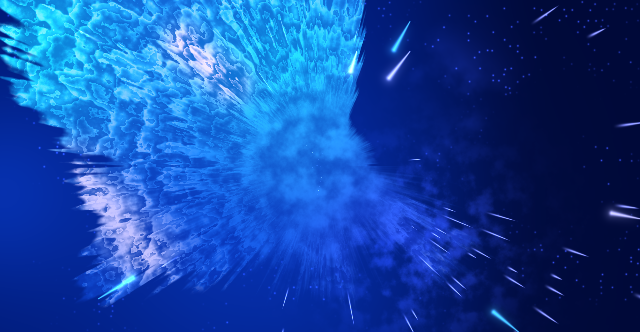
A WebGL 2 fragment shader for this background:

```glsl
#version 300 es
precision highp float;
uniform vec2 u_resolution;
out vec4 outColor;

const vec2 CENTER = vec2(0.975, 0.50);
const vec3 NIGHT = vec3(0.0, 0.035, 0.22);
const vec3 NAVY = vec3(0.0, 0.10, 0.46);
const vec3 ROYAL = vec3(0.03, 0.22, 0.76);
const vec3 AZURE = vec3(0.12, 0.46, 0.95);
const vec3 SKY = vec3(0.20, 0.65, 0.98);
const vec3 CYAN = vec3(0.10, 0.88, 1.0);
const vec3 VIOLET = vec3(0.28, 0.36, 0.96);
const vec3 BLUSH = vec3(0.86, 0.82, 1.0);
const float SPARK_SPOKES = 120.0;
const float SPARK_RINGS = 8.0;
const float DUST_SCALE = 55.0;

float hash(vec2 p) {
  return fract(sin(dot(p, vec2(127.1, 311.7))) * 43758.5453);
}

float noise(vec2 p) {
  vec2 i = floor(p), f = fract(p);
  f = f * f * (3.0 - 2.0 * f);
  return mix(mix(hash(i), hash(i + vec2(1, 0)), f.x),
             mix(hash(i + vec2(0, 1)), hash(i + vec2(1, 1)), f.x), f.y);
}

float fbm(vec2 p) {
  float sum = 0.0, amp = 0.5;
  for (int i = 0; i < 5; i++) {
    sum += amp * noise(p);
    p = mat2(1.6, 1.2, -1.2, 1.6) * p + 3.7;
    amp *= 0.5;
  }
  return sum;
}

float bell(float x, float width) { return exp(-x * x / (width * width)); }
float glow(vec2 p, vec2 c, float radius) { return bell(length(p - c), radius); }

// x: distance to the segment, y: position along it
vec2 segment(vec2 p, vec2 a, vec2 b) {
  vec2 d = b - a;
  float t = clamp(dot(p - a, d) / dot(d, d), 0.0, 1.0);
  return vec2(length(p - a - d * t), t);
}

// Needle that tapers to its far end
float shard(vec2 p, vec2 a, vec2 b) {
  vec2 s = segment(p, a, b);
  return bell(s.x, mix(0.007, 0.0015, s.y)) + 0.25 * bell(s.x, 0.02) * (1.0 - s.y);
}

// Reach of the burst by angle; zero points left, positive turns downward
float reach(float a) {
  return 0.13 + 0.98 * bell(a + 0.60, 0.75) + 0.47 * bell(a - 0.47, 0.34)
       + 0.46 * bell(a + 1.60, 0.32) + 0.18 * bell(a - 1.50, 0.8)
       + 0.30 * bell(a - 2.58, 0.32);
}

// Sawtooth shelves whose ragged tips face outward
float plume(float a, float r, float warp, float rings, float spokes) {
  float jag = 0.75 * noise(vec2(a * spokes, r * 4.0))
            + 0.35 * noise(vec2(a * spokes * 2.3, r * 7.0));
  float f = fract(r * rings + 3.0 * warp - jag);
  return f * f * (1.0 - smoothstep(0.88, 1.0, f));
}

// Thin radial streaks, one at most per polar cell
float sparks(float a, float r, float amount) {
  vec2 q = vec2(a * SPARK_SPOKES / 6.28319, r * SPARK_RINGS);
  vec2 id = floor(q), f = fract(q);
  float h = hash(id + 4.3);
  float size = mix(0.3, 0.95, hash(id + 9.1));
  float v = f.y / size;
  float u = f.x - 0.3 - 0.4 * hash(id + 2.7);
  float body = smoothstep(0.0, 0.5, v) * (1.0 - smoothstep(0.75, 1.0, v));
  return step(1.0 - amount, h) * body * bell(u, 0.09 * (1.15 - min(v, 1.0)) + 0.01);
}

void main() {
  vec2 p = gl_FragCoord.xy / u_resolution.y;
  p.x *= 1.925 * u_resolution.y / u_resolution.x;
  vec2 d = p - CENTER;
  float r = length(d), a = atan(-d.y, -d.x);
  float cloud = fbm(p * 6.0), grain = fbm(p * 24.0 + 8.0);

  // Dark backdrop with a blue haze around the burst
  vec3 col = mix(NAVY, NIGHT, smoothstep(1.0, 1.65, p.x));
  col = mix(col, ROYAL, 0.75 * glow(p, vec2(0.75, 0.35), 0.55));
  col = mix(col, ROYAL, 0.7 * glow(p, vec2(0.0, 0.42), 0.28));
  col += VIOLET * 0.5 * glow(p, vec2(1.30, 0.66), 0.16) * smoothstep(0.45, 0.8, cloud);
  col += VIOLET * 0.45 * glow(p, vec2(1.28, 0.27), 0.24) * smoothstep(0.35, 0.75, grain);

  // Ragged silhouette
  float streak = noise(vec2(a * 34.0, r * 3.0)) + 0.5 * noise(vec2(a * 85.0, r * 5.0));
  float edge = reach(a) - r + 0.30 * (cloud - 0.5) + 0.20 * (streak - 0.75) * smoothstep(0.05, 0.5, r);
  float soft = mix(0.03, 0.12, smoothstep(0.5, 1.3, a));
  float cover = smoothstep(-soft, soft, edge);

  // Layered relief: fine clumps inside, long shelves outside
  float relief = mix(plume(a, r, cloud, 5.0, 26.0), plume(a, r, grain, 10.0, 50.0), 0.45);
  relief = mix(grain * 0.85, relief + 0.35 * grain, smoothstep(0.12, 0.42, r));

  // Colour fields across the burst
  float lift = smoothstep(0.25, 0.85, p.y);
  vec3 body = mix(mix(ROYAL, AZURE, 0.55), mix(AZURE, SKY, 0.6), lift);
  body = mix(body, VIOLET, 0.6 * glow(p, vec2(1.2, 0.28), 0.3));
  body = mix(body, CYAN, 0.95 * glow(p, vec2(0.08, 0.88), 0.32));
  body = mix(body, CYAN, 0.75 * glow(p, vec2(0.84, 0.82), 0.28));
  body = mix(body, SKY, 0.5 * glow(p, vec2(0.9, 0.55), 0.2));
  float pale = bell(segment(p, vec2(0.22, 0.48), vec2(0.44, 0.23)).x, 0.085)
             + bell(segment(p, vec2(0.55, 0.87), vec2(0.69, 0.75)).x, 0.06);
  body = mix(body, BLUSH, min(pale, 1.0) * smoothstep(0.15, 0.65, relief + 0.3 * cloud));
  body = mix(body, BLUSH, 0.45 * smoothstep(0.5, 0.95, relief) * smoothstep(0.3, 0.6, r));
  vec3 lit = mix(body * vec3(0.45, 0.62, 0.86), body * 1.12, smoothstep(0.1, 0.75, relief));
  col = mix(col, lit, cover * mix(0.8, 1.0, lift));

  // Sparks, strongest toward the lower right
  float amount = 0.05 + 0.45 * bell(a - 2.62, 0.30) * smoothstep(0.25, 0.5, r);
  col += mix(VIOLET, BLUSH, 0.6) * sparks(a, r, amount) * (1.0 - 0.5 * cover);

  // Fine dust
  vec2 cell = floor(p * DUST_SCALE);
  vec2 spot = 0.3 + 0.4 * vec2(hash(cell), hash(cell + 5.0));
  float mote = glow(fract(p * DUST_SCALE), spot, 0.15) * step(0.82, hash(cell + 11.0));
  col += VIOLET * mote * 0.7 * smoothstep(0.4, 0.7, cloud) * (1.0 - cover);

  // Large stray needles
  col += mix(CYAN, BLUSH, 0.3) * 0.8 * (shard(p, vec2(1.185, 0.85), vec2(1.233, 0.935))
       + shard(p, vec2(0.40, 0.163), vec2(0.296, 0.10)) + shard(p, vec2(1.485, 0.06), vec2(1.56, 0.0)));
  col += BLUSH * 0.8 * (shard(p, vec2(1.17, 0.765), vec2(1.233, 0.845))
       + shard(p, vec2(1.055, 0.785), vec2(1.073, 0.845)) + shard(p, vec2(1.84, 0.358), vec2(1.93, 0.34)));
  outColor = vec4(clamp(col, 0.0, 1.0), 1.0);
}
```
